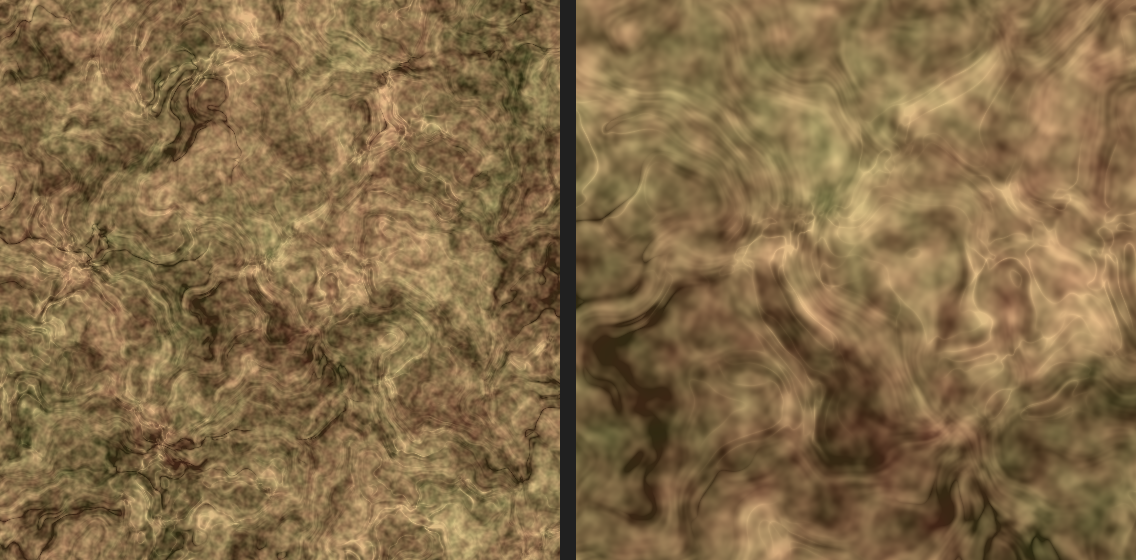
Left, the full canvas; right, a detail of the centre.
Give the GLSL for this texture, as a Shadertoy shader.

```glsl
// Weathered brown rock face with mottled facets, pale veins and dark cracks.

const vec3 DARK_EARTH = vec3(0.37, 0.29, 0.18);
const vec3 PALE_SAND = vec3(0.75, 0.63, 0.44);
const vec3 RUST_SHIFT = vec3(0.055, -0.015, 0.015);
const float BASE_TONE = 0.41;
const float WARP = 0.13;
const float BROAD_GAIN = 0.36;
const float MOTTLE_GAIN = 0.46;
const float FACET_GAIN = 0.48;
const float RELIEF_GAIN = 0.50;
const float GRAIN_GAIN = 0.44;
const float VEIN_GAIN = 0.55;
const float CRACK_GAIN = 0.55;
const float FACET_SCALE = 6.0;
const float GRAIN_SCALE = 75.0;

// Integer hash giving two values in 0..1
vec2 hash2(vec2 cell) {
    uvec2 h = uvec2(ivec2(cell)) * uvec2(1597u, 3833u);
    uint n = (h.x ^ h.y) * 747796u + 28913u;
    n = (n ^ (n >> 15)) * 277803u;
    n = (n ^ (n >> 13)) * 668265u;
    n ^= n >> 16;
    return vec2(n & 65535u, n >> 16) / 65535.0;
}

float cornerSlope(vec2 cell, vec2 offset) {
    float angle = 6.2832 * hash2(cell).x;
    return dot(vec2(cos(angle), sin(angle)), offset);
}

// Gradient noise, centred on zero
float noise(vec2 p) {
    vec2 i = floor(p), f = p - i;
    vec2 u = f * f * f * (f * (f * 6.0 - 15.0) + 10.0);
    vec2 e = vec2(1.0, 0.0);
    float low = mix(cornerSlope(i, f), cornerSlope(i + e, f - e), u.x);
    float high = mix(cornerSlope(i + e.yx, f - e.yx), cornerSlope(i + 1.0, f - 1.0), u.x);
    return mix(low, high, u.y);
}

mat2 rotation(float a) {
    return mat2(cos(a), sin(a), -sin(a), cos(a));
}

float fbm(vec2 p, int octaves) {
    float sum = 0.0, gain = 1.0;
    for (int i = 0; i < octaves; i++) {
        sum += gain * noise(p);
        p = rotation(0.6) * p * 2.03 + 17.3;
        gain *= 0.55;
    }
    return sum;
}

// Softly blended facets, each with its own tone and streak direction
float facets(vec2 p) {
    vec2 home = floor(p);
    float sum = 0.0, total = 0.0;
    for (int y = -1; y <= 1; y++)
    for (int x = -1; x <= 1; x++) {
        vec2 cell = home + vec2(x, y);
        vec2 offset = p - cell - hash2(cell);
        vec2 traits = hash2(cell + 71.0);
        vec2 along = rotation(3.1416 * traits.x) * offset * vec2(2.2, 8.0);
        float streak = fbm(along + 40.0 * traits, 3);
        float weight = exp(-14.0 * dot(offset, offset));
        sum += weight * (streak + 0.7 * (traits.y - 0.5));
        total += weight;
    }
    return sum / total;
}

// Thin line along the zero contour of a field
float line(float field, float sharpness) {
    return exp(-abs(field) * sharpness);
}

void mainImage(out vec4 fragColor, in vec2 fragCoord) {
    vec2 p = fragCoord / min(iResolution.x, iResolution.y);
    vec2 q = p + WARP * vec2(fbm(p * 4.0 + 3.0, 4), fbm(p * 4.0 + 29.0, 4));

    // Layered stone tones
    float tone = BASE_TONE;
    tone += BROAD_GAIN * fbm(q * 4.0 + 11.0, 3);
    tone += MOTTLE_GAIN * fbm(q * 15.0 + 5.0, 4);
    tone += FACET_GAIN * facets(q * FACET_SCALE);

    // Relief lit from the upper left
    vec2 bump = q * vec2(9.0, 12.0);
    tone += RELIEF_GAIN * (fbm(bump, 4) - fbm(bump + vec2(-0.13, 0.2), 4));

    // Pale veins gathered in patches
    float veinPatch = smoothstep(-0.02, 0.4, fbm(p * 5.0 + 53.0, 3));
    float veins = line(fbm(q * 8.0 + 61.0, 4), 20.0) + 0.7 * line(fbm(q * 19.0 + 7.0, 3), 12.0);
    tone += VEIN_GAIN * veinPatch * veins;

    // Broken cracks with shaded edges
    float crackField = fbm(q * vec2(2.6, 4.4) + 83.0, 5);
    float crackPatch = smoothstep(-0.05, 0.3, fbm(p * 4.5 + 97.0, 3));
    float crack = line(crackField, 45.0) + 0.5 * line(crackField, 9.0);
    tone -= CRACK_GAIN * crackPatch * crack;

    // Fine grit
    tone += GRAIN_GAIN * fbm(p * GRAIN_SCALE, 2);

    // Earth colours with rusty and olive drift
    vec3 color = mix(DARK_EARTH, PALE_SAND, clamp(tone, -0.4, 1.3));
    color += RUST_SHIFT * (fbm(q * 5.0 + 131.0, 3) + 0.8 * noise(p * 55.0 + 19.0));
    fragColor = vec4(color, 1.0);
}
```
